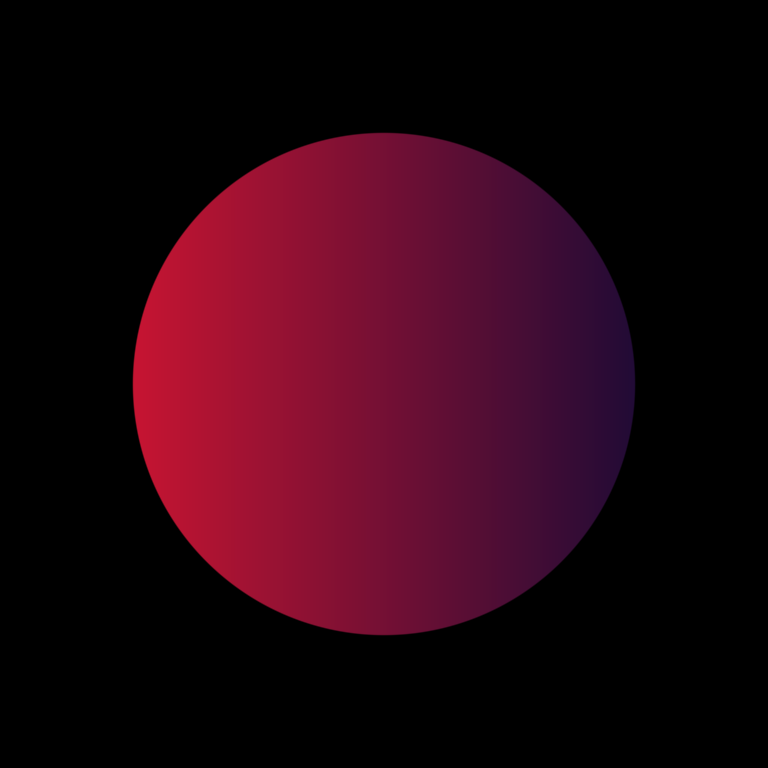
Reproduce this background procedurally as a WebGL 1 fragment shader.

```glsl
precision highp float;

uniform vec2 u_resolution;

#define DISC_CENTER vec2(0.5)
#define DISC_RADIUS 0.327
#define BACKDROP vec3(0.0)
#define CRIMSON vec3(0.78, 0.08, 0.195)
#define INDIGO vec3(0.13, 0.042, 0.21)

// Signed distance to a circle, negative inside
float circleDistance(vec2 point, vec2 center, float radius) {
    return length(point - center) - radius;
}

void main() {
    float canvasSize = min(u_resolution.x, u_resolution.y);
    vec2 point = (gl_FragCoord.xy - 0.5 * u_resolution) / canvasSize + 0.5;
    float edgeWidth = 1.0 / canvasSize;

    // Horizontal gradient spanning the disc
    float across = (point.x - DISC_CENTER.x) / (2.0 * DISC_RADIUS) + 0.5;
    vec3 discColor = mix(CRIMSON, INDIGO, clamp(across, 0.0, 1.0));

    // Disc with a smoothed rim
    float distanceToRim = circleDistance(point, DISC_CENTER, DISC_RADIUS);
    float coverage = 1.0 - smoothstep(-edgeWidth, edgeWidth, distanceToRim);

    gl_FragColor = vec4(mix(BACKDROP, discColor, coverage), 1.0);
}
```
